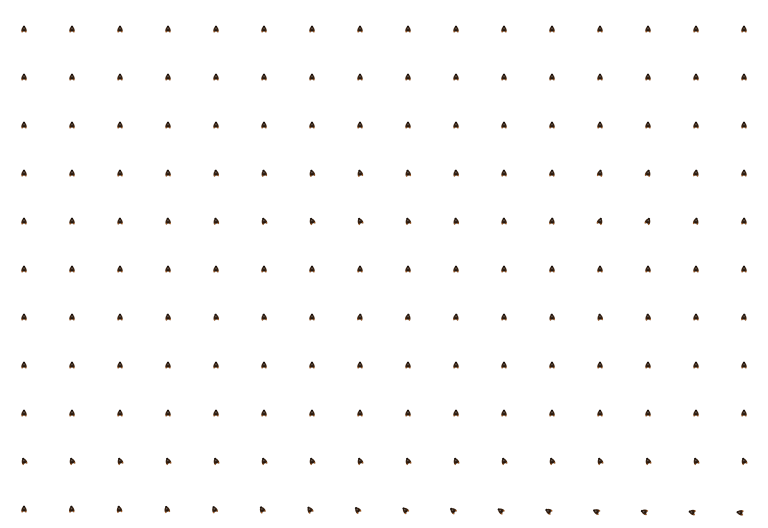
Give the GLSL for this pattern, as a WebGL 1 fragment shader.

```glsl
precision highp float;
// A sparse grid of tiny brown winged insects on white, one per square cell.
// Each is built from mirrored ellipses; a lean angle per row and column
// tilts some of them, and the bottom row swings round step by step.

uniform vec2 u_resolution;

#define GRID vec2(16.0, 11.0)
#define ANCHOR vec2(0.5, 0.394)
#define BODY_LENGTH 0.142
#define SWING_RADIUS 0.085
#define SWING_STEP 0.095
#define PAPER vec3(1.0)
#define WING_BROWN vec3(0.22, 0.125, 0.055)
#define HEAD_DARK vec3(0.10, 0.065, 0.045)
#define TIP_ORANGE vec3(0.72, 0.37, 0.10)
#define THORAX_GREY vec3(0.42, 0.38, 0.36)
#define SAMPLES 4

mat2 rotation(float angle) {
  float c = cos(angle), s = sin(angle);
  return mat2(c, s, -s, c);
}

// Approximate signed distance to an ellipse at the origin
float ellipse(vec2 p, vec2 radii) {
  return (length(p / radii) - 1.0) * min(radii.x, radii.y);
}

float cover(float dist, float soft) {
  return 1.0 - smoothstep(-soft, soft, dist);
}

float isRow(float row, float wanted) {
  return 1.0 - step(0.5, abs(row - wanted));
}

float bump(float x, float center, float width) {
  float t = (x - center) / width;
  return exp(-t * t);
}

// Counter-clockwise lean; rows are counted from the top
float leanAngle(float col, float row) {
  float wave = bump(col, 6.3, 2.7) - bump(col, 12.7, 1.5);
  float ripple = cos((col - 4.0) * 0.785) * smoothstep(0.0, 4.0, col);
  return wave * (0.25 * isRow(row, 3.0) + 0.42 * isRow(row, 4.0))
       + 0.15 * ripple * isRow(row, 6.0)
       + 0.36 * isRow(row, 9.0)
       + SWING_STEP * col * isRow(row, 10.0);
}

// Insect of unit length, head up; rgb is colour and a is coverage
vec4 insect(vec2 p, float soft) {
  vec2 m = vec2(abs(p.x), p.y);
  vec2 w = rotation(-0.26) * (m - vec2(0.19, -0.08));
  float wing = ellipse(w, vec2(0.18, 0.43));
  float abdomen = ellipse(p - vec2(0.0, -0.05), vec2(0.15, 0.34));
  float head = ellipse(p - vec2(0.0, 0.37), vec2(0.17, 0.13));
  float tip = ellipse(m - vec2(0.29, -0.38), vec2(0.10, 0.09));
  float thorax = ellipse(p - vec2(0.0, 0.08), vec2(0.10, 0.13));

  vec3 color = mix(WING_BROWN, HEAD_DARK, cover(head, soft));
  color = mix(color, HEAD_DARK, 0.6 * cover(abdomen, soft));
  color = mix(color, THORAX_GREY, cover(thorax, soft));
  color = mix(color, TIP_ORANGE, cover(tip, soft));
  return vec4(color, cover(min(min(wing, abdomen), head), soft));
}

vec3 patternColor(vec2 uv, float soft) {
  vec2 grid = uv * GRID;
  vec2 cell = floor(grid);
  float row = GRID.y - 1.0 - cell.y;
  float angle = leanAngle(cell.x, row);

  // The bottom row turns about a point below the body
  vec2 swing = SWING_RADIUS * vec2(-sin(angle), cos(angle) - 1.0);
  vec2 p = fract(grid) - ANCHOR - swing * isRow(row, 10.0);
  vec4 body = insect(rotation(-angle) * p / BODY_LENGTH, soft);
  return mix(PAPER, body.rgb, body.a);
}

void main() {
  float count = float(SAMPLES);
  float soft = 0.6 * GRID.y / (u_resolution.y * BODY_LENGTH * count);
  vec3 sum = vec3(0.0);

  // Average a small block of samples so fine markings stay smooth
  for (int j = 0; j < SAMPLES; j++) {
    for (int i = 0; i < SAMPLES; i++) {
      vec2 offset = (vec2(float(i), float(j)) + 0.5) / count - 0.5;
      sum += patternColor((gl_FragCoord.xy + offset) / u_resolution, soft);
    }
  }
  gl_FragColor = vec4(sum / (count * count), 1.0);
}
```
